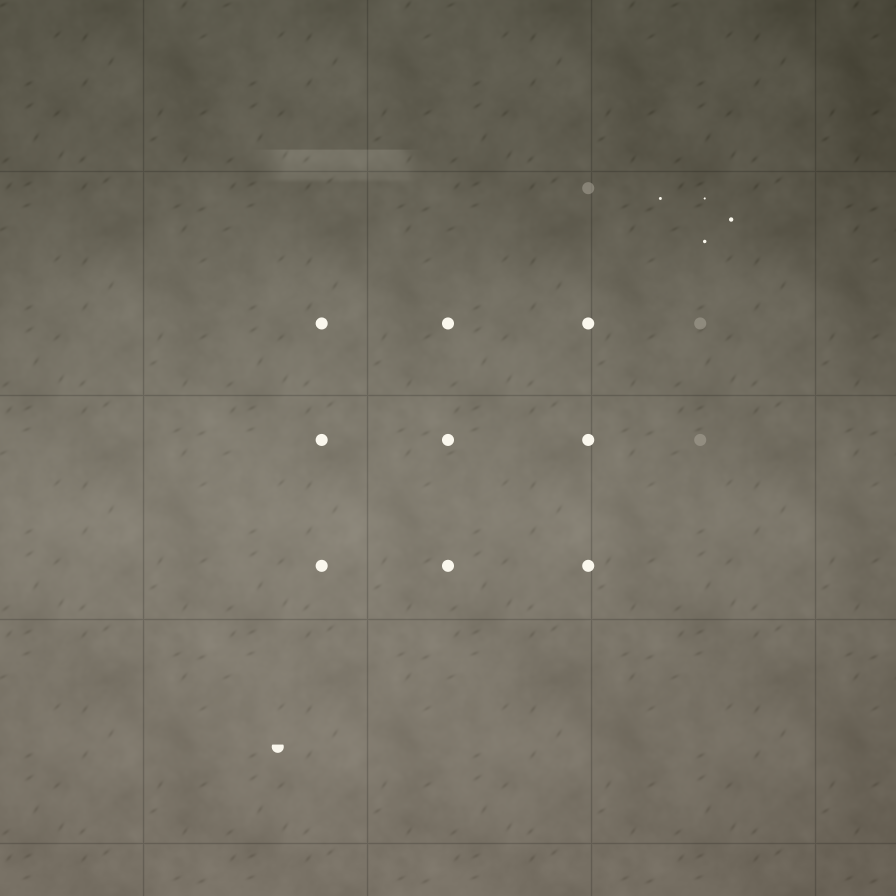
Write a Shadertoy shader that draws this texture.

```glsl
// Draws a grey-brown concrete panel wall with fine joints, round lights and faint reflections.

const float PANEL = 0.25;                       // panel side
const vec2 JOINT_ORIGIN = vec2(0.1602, 0.0586); // lower left joint crossing
const float JOINT_HALF_WIDTH = 0.0008;
const float LIGHT_RADIUS = 0.0067;
const vec3 LIGHT_COLOR = vec3(0.98, 0.97, 0.93);
const vec3 GLOW_COLOR = vec3(0.68, 0.66, 0.61);

vec3 hash3(vec2 p) {
    vec3 q = vec3(dot(p, vec2(127.1, 311.7)), dot(p, vec2(269.5, 183.3)), dot(p, vec2(419.2, 371.9)));
    return fract(sin(q) * 43758.55);
}

// Cellular noise: soft signed blobs around jittered points, wrapping every "period" cells
float blobs(vec2 p, float period, float seed) {
    vec2 cell = floor(p);
    float sum = 0.0;
    for (int y = -1; y <= 1; y++)
    for (int x = -1; x <= 1; x++) {
        vec2 c = cell + vec2(x, y);
        vec3 h = hash3(mod(c, period) + seed);
        vec2 d = p - c - h.xy;
        float k = max(0.0, 1.0 - dot(d, d));
        sum += (2.0 * h.z - 1.0) * k * k;
    }
    return sum;
}

// Octaves of blobs that repeat once per unit square
float mottle(vec2 p, float cells, float seed) {
    float sum = 0.0, amp = 1.0;
    for (int i = 0; i < 4; i++) {
        sum += amp * blobs(p * cells, cells, seed);
        cells = cells * 2.0 + 1.0;
        amp *= 0.62;
        seed += 17.0;
    }
    return sum;
}

// Sparse slanted pits, one at most in each cell
float pits(vec2 p, float cells) {
    p *= cells;
    vec3 h = hash3(mod(floor(p), cells) + 71.0);
    vec2 d = fract(p) - mix(vec2(0.3), vec2(0.7), h.xy);
    float angle = 0.4 + 0.6 * h.x;
    vec2 along = vec2(cos(angle), sin(angle));
    vec2 q = vec2(dot(d, along) / 0.17, dot(d, vec2(-along.y, along.x)) / 0.065);
    return step(0.76, h.z) * exp(-dot(q, q));
}

float coverage(float dist, float px) {
    return clamp(0.5 - dist / px, 0.0, 1.0);
}

float disc(vec2 p, vec2 center, float radius, float px) {
    return coverage(length(p - center) - radius, px);
}

// Uneven illumination, dimming towards the top and the right
vec3 wallColor(vec2 uv) {
    float light = 0.522 - 0.16 * smoothstep(0.4, 1.0, uv.y)
                - 0.04 * smoothstep(0.4, 0.0, uv.y)
                - 0.18 * (uv.x - 0.33) * (uv.x - 0.33);
    return light - vec3(0.0, mix(0.028, 0.010, uv.y), mix(0.075, 0.062, uv.y));
}

// Pale strip reflection with a crisp top and fading ends
float strip(vec2 uv, float px) {
    float ends = smoothstep(0.275, 0.325, uv.x) * smoothstep(0.475, 0.44, uv.x);
    float fade = mix(0.55, 1.0, smoothstep(0.797, 0.833, uv.y));
    return ends * fade * coverage(uv.y - 0.833, px) * smoothstep(0.795, 0.802, uv.y);
}

// Three by three bright lights, with a few dim ones in the outer row and column
vec3 addLights(vec3 color, vec2 uv, float px) {
    vec4 columns = vec4(0.359, 0.500, 0.6565, 0.7815);
    vec4 rows = vec4(0.3685, 0.509, 0.639, 0.790);
    for (int j = 0; j < 4; j++)
    for (int i = 0; i < 4; i++) {
        bool bright = max(i, j) < 3;
        bool dim = !bright && i >= 2 && i + j >= 4 && i + j <= 5;
        float opacity = bright ? 1.0 : (dim ? 0.5 : 0.0);
        float mask = disc(uv, vec2(columns[i], rows[j]), LIGHT_RADIUS, px);
        color = mix(color, bright ? LIGHT_COLOR : GLOW_COLOR, mask * opacity);
    }
    return color;
}

// Stray sparkles (position, radius) and one light cut flat at its top
float strayLights(vec2 uv, float px) {
    vec3 sparks[4] = vec3[4](vec3(0.737, 0.7785, 0.0016), vec3(0.7865, 0.7785, 0.0011),
                             vec3(0.816, 0.755, 0.0024), vec3(0.7865, 0.7305, 0.0019));
    float mask = disc(uv, vec2(0.310, 0.1665), LIGHT_RADIUS, px) * coverage(uv.y - 0.169, px);
    for (int i = 0; i < 4; i++) mask = max(mask, disc(uv, sparks[i].xy, sparks[i].z, px));
    return mask;
}

void mainImage(out vec4 fragColor, in vec2 fragCoord) {
    vec2 uv = fragCoord / iResolution.xy;
    float px = 1.0 / iResolution.y;
    vec2 tile = (uv - JOINT_ORIGIN) / PANEL;
    vec2 local = fract(tile);

    // Concrete: wear shared by all panels plus broad stains across the wall
    vec3 color = wallColor(uv);
    color += 0.017 * mottle(local, 5.0, 3.0) + 0.008 * mottle(uv, 7.0, 41.0);
    color -= 0.055 * pits(local, 9.0);

    // Joints
    vec2 edge = min(local, 1.0 - local) * PANEL;
    float joint = coverage(min(edge.x, edge.y) - JOINT_HALF_WIDTH, px);
    color *= 1.0 - 0.17 * joint;

    // Reflections and lights
    color += 0.075 * strip(uv, px);
    color = addLights(color, uv, px);
    color = mix(color, LIGHT_COLOR, strayLights(uv, px));
    fragColor = vec4(color, 1.0);
}
```
